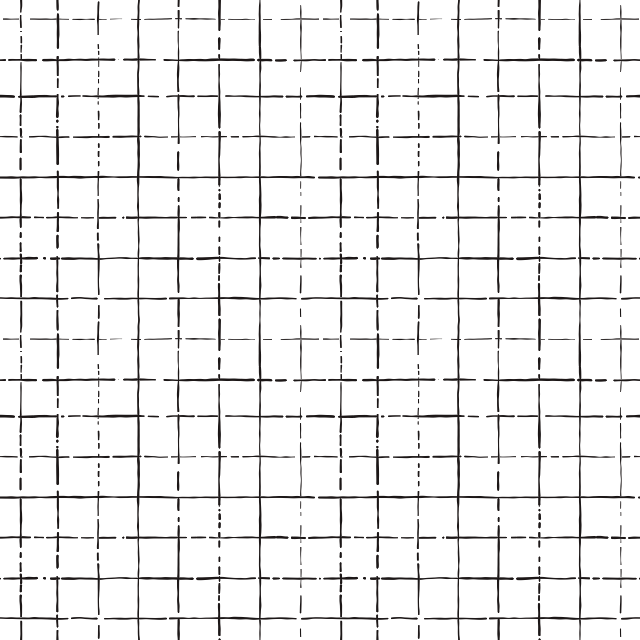
Write a Shadertoy shader that draws this pattern.

```glsl
// Hand-inked check grid: worn black lines on white, eight uneven lines each way
// per tile, tile repeated twice. Each line is a band with noisy edges, cut by
// hashed gaps; all noise wraps at the tile length, so the canvas is seamless.

const int   LINES   = 8;      // lines per tile, each way
const float TILES   = 2.0;    // tiles across and down
const vec3  PAPER   = vec3(1.0);
const vec3  INK     = vec3(0.11, 0.09, 0.09);
const float WOBBLE  = 0.022;  // drift of the line centre, in cells
const float NICK    = 0.013;  // roughness of each edge, in cells
const float GAP_MIN = 0.022;  // half length of gaps, in cells
const float GAP_MAX = 0.095;

// Per line: offset from the cell centre, half width, chance of a gap
const vec3 UPRIGHT[LINES] = vec3[LINES](
    vec3( 0.02, 0.024, 0.50), vec3(-0.06, 0.026, 0.48),
    vec3(-0.04, 0.020, 0.68), vec3(-0.04, 0.025, 0.06),
    vec3(-0.04, 0.023, 0.45), vec3(-0.02, 0.027, 0.55),
    vec3( 0.00, 0.025, 0.06), vec3( 0.02, 0.014, 0.62));
const vec3 LEVEL[LINES] = vec3[LINES](
    vec3( 0.04, 0.025, 0.12), vec3( 0.04, 0.026, 0.50),
    vec3( 0.06, 0.026, 0.48), vec3( 0.07, 0.024, 0.08),
    vec3( 0.08, 0.018, 0.60), vec3( 0.09, 0.027, 0.56),
    vec3( 0.00, 0.025, 0.46), vec3( 0.02, 0.013, 0.55));

// Integer hash to 0..1
float hash(int i, int seed) {
    uint h = uint(i) * 747796405u + uint(seed) * 2891336453u + 12345u;
    h = ((h >> ((h >> 28) + 4u)) ^ h) * 277803737u;
    h = (h ^ (h >> 15)) * 2246822519u;
    return float((h ^ (h >> 13)) & 65535u) / 65535.0;
}

// Smooth value noise along a line, wrapping once per tile
float wrapNoise(float t, int freq, int seed) {
    float x = t * float(freq);
    int i = int(floor(x)), n = LINES * freq;
    float f = smoothstep(0.0, 1.0, fract(x));
    return mix(hash(i % n, seed), hash((i + 1) % n, seed), f);
}

// Distance along the line to the nearest gap, negative inside it
float gapDistance(float t, int freq, float chance, float stretch, int seed) {
    int slot = int(floor(t * float(freq))), n = LINES * freq;
    float d = 1.0;
    for (int k = -1; k <= 1; k++) {
        int id = (slot + k + n) % n;
        if (hash(id, seed) > chance) continue;
        float centre = (float(slot + k) + hash(id, seed + 1)) / float(freq);
        float size = hash(id, seed + 2);
        float halfLength = stretch * mix(GAP_MIN, GAP_MAX, size * size * size);
        d = min(d, abs(t - centre) - halfLength);
    }
    return d;
}

// Ink coverage of one line: t runs along it, y across it, px is a pixel
float inkLine(float t, float y, vec3 style, float px, int seed) {
    float thin = 1.0 - smoothstep(0.014, 0.022, style.y);

    // Slow swelling and drift, with finer nicks on each edge
    float halfWidth = style.y * mix(0.62, 1.28, wrapNoise(t, 1, seed));
    float centre = style.x + WOBBLE * (wrapNoise(t, 2, seed + 1) - 0.5);
    float upper = halfWidth + NICK * (wrapNoise(t, 7, seed + 2) - 0.5);
    float lower = halfWidth + NICK * (wrapNoise(t, 6, seed + 3) - 0.5);

    // Separate gaps, plus patches where the ink breaks into crumbs
    float d = gapDistance(t, 2, style.z, 1.0 + 0.7 * thin, seed + 4);
    float patchy = smoothstep(0.68, 0.9, wrapNoise(t, 1, seed + 7));
    float crumbs = gapDistance(t, 6, 0.65, 0.75, seed + 8);
    d = min(d, crumbs + 0.1 * (1.0 - patchy * step(0.2, style.z)));

    // Rounded stroke ends
    float toEnd = 1.0 - clamp(d / (1.6 * halfWidth), 0.0, 1.0);
    float taper = sqrt(1.0 - toEnd * toEnd);
    upper *= taper;
    lower *= taper;

    // Exact overlap of the band with the pixel
    float across = y - centre;
    float overlap = min(upper, across + 0.5 * px) - max(-lower, across - 0.5 * px);
    return clamp(overlap / px, 0.0, 1.0) * clamp(0.5 + d / px, 0.0, 1.0);
}

void mainImage(out vec4 fragColor, in vec2 fragCoord) {
    float cells = TILES * float(LINES);
    vec2 p = mod(fragCoord / iResolution.xy * cells, float(LINES));
    vec2 px = cells / iResolution.xy;
    ivec2 line = ivec2(floor(p)) % LINES;
    vec2 y = fract(p) - 0.5;

    float upright = inkLine(p.y, y.x, UPRIGHT[line.x], px.x, 100 + 20 * line.x);
    float level = inkLine(p.x, y.y, LEVEL[line.y], px.y, 500 + 20 * line.y);

    fragColor = vec4(mix(PAPER, INK, max(upright, level)), 1.0);
}
```
